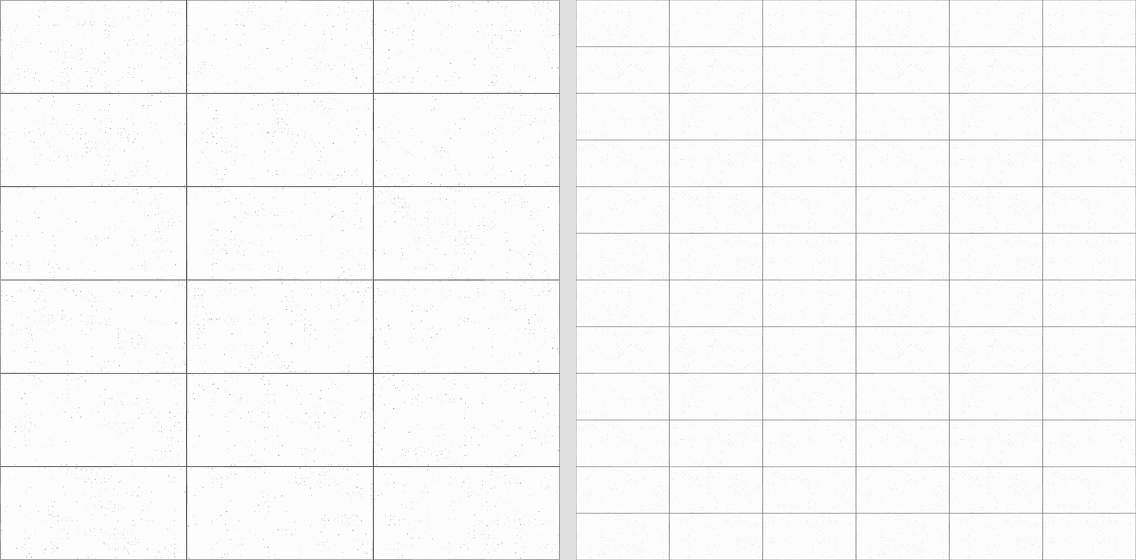
Left, the tile; right, the same tile 2 across and 2 down.
Give the GLSL for this pattern, as a WebGL 2 fragment shader.

```glsl
#version 300 es
precision highp float;
// White stone tiles in a 3 by 6 stack bond, with thin dark joints and clustered grey specks.

#define TILES vec2(3.0, 6.0)
#define JOINT_HALF_WIDTH vec2(0.00085, 0.0007)
#define JOINT_WEAR 0.3
#define JOINT_SEGMENTS 5.0
#define SPECK_RADIUS 0.00095
#define SPECK_STRENGTH 0.55
#define SPECK_DENSITY 0.55
#define CLUSTERS vec2(14.0, 7.0)
#define STONE_COLOR vec3(0.992)
#define JOINT_COLOR vec3(0.24)
#define SPECK_COLOR vec3(0.3)

out vec4 fragColor;
uniform vec2 u_resolution;

float hash(vec2 p) {
    return fract(sin(dot(p, vec2(127.1, 311.7))) * 43758.545);
}

float valueNoise(vec2 p) {
    vec2 i = floor(p), f = fract(p);
    f = f * f * (3.0 - 2.0 * f);
    return mix(mix(hash(i), hash(i + vec2(1, 0)), f.x),
               mix(hash(i + vec2(0, 1)), hash(i + vec2(1, 1)), f.x), f.y);
}

// Share of a pixel covered by a line centred on zero
float lineCoverage(float dist, float halfWidth, float pixel) {
    float nearEdge = max(dist - 0.5 * pixel, -halfWidth);
    float farEdge = min(dist + 0.5 * pixel, halfWidth);
    return clamp((farEdge - nearEdge) / pixel, 0.0, 1.0);
}

// One jittered speck per grid cell, kept where the cluster noise is high
float specks(vec2 local, vec2 seed, vec2 grid, float density, float pixel) {
    vec2 cell = floor(local * grid);
    vec2 key = cell + seed;
    vec2 jitter = vec2(hash(key + 3.7), hash(key + 8.3));
    vec2 center = cell + mix(vec2(0.25), vec2(0.75), jitter);
    float dist = length((local * grid - center) / (grid * TILES));

    vec2 clusterPoint = center / grid * CLUSTERS + seed;
    float cluster = smoothstep(0.5, 0.95, valueNoise(clusterPoint));
    float present = step(hash(key + 15.1), density * (cluster + 0.06));

    float radius = SPECK_RADIUS * mix(0.55, 1.25, hash(key + 21.9));
    float tone = hash(key + 29.3);
    float coverage = clamp(0.5 + (radius - dist) / pixel, 0.0, 1.0);
    return present * coverage * mix(0.2, 1.0, tone * tone);
}

void main() {
    vec2 uv = gl_FragCoord.xy / u_resolution;
    float pixel = 1.0 / min(u_resolution.x, u_resolution.y);
    vec2 tile = floor(uv * TILES);
    vec2 local = fract(uv * TILES);
    vec2 seed = tile * vec2(71.0, 43.0) + 11.0;

    // Specks: bold, fine and a faint dusting
    float bold = specks(local, seed, vec2(40, 20), SPECK_DENSITY, pixel);
    float fine = specks(local, seed + 305.0, vec2(56, 28), SPECK_DENSITY, pixel) * 0.6;
    float dust = specks(local, seed + 611.0, vec2(64, 32), 2.0, pixel) * 0.12;
    float speck = max(bold, max(fine, dust)) * SPECK_STRENGTH;
    vec3 color = mix(STONE_COLOR, SPECK_COLOR, speck);

    // Joints: each tile side is cut into segments of slightly uneven width
    vec2 side = step(0.5, local);
    vec2 edgeDist = min(local, 1.0 - local) / TILES;
    vec2 segment = floor(local.yx * JOINT_SEGMENTS);
    vec2 wear = vec2(hash(seed + vec2(segment.x, side.x * 9.0)),
                     hash(seed + vec2(segment.y, side.y * 9.0 + 20.0)));
    vec2 halfWidth = JOINT_HALF_WIDTH * (1.0 + JOINT_WEAR * (wear - 0.5));
    float joint = max(lineCoverage(edgeDist.x, halfWidth.x, pixel),
                      lineCoverage(edgeDist.y, halfWidth.y, pixel));
    color = mix(color, JOINT_COLOR, joint);

    fragColor = vec4(color, 1.0);
}
```
